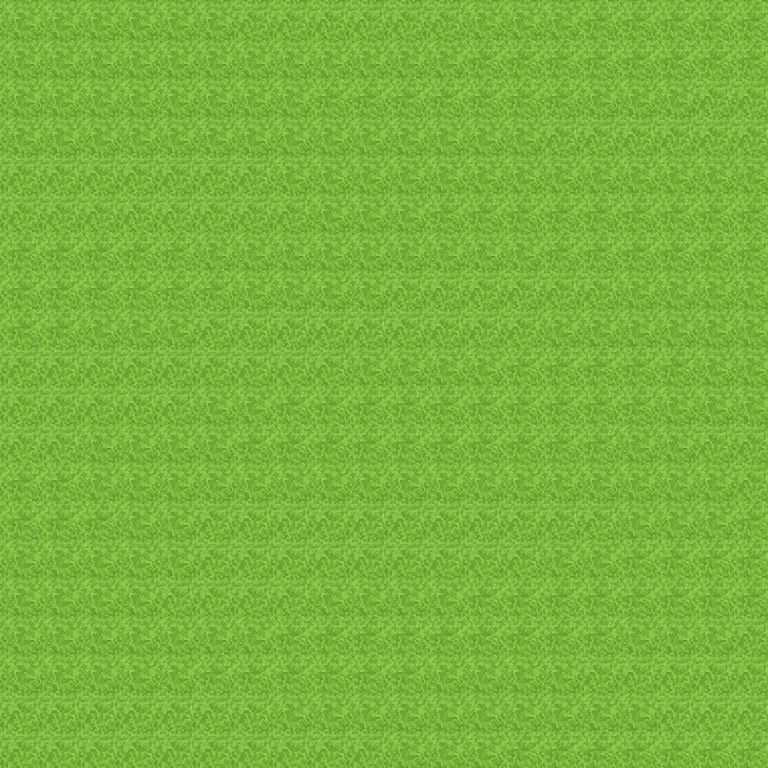
Give the GLSL for this texture, as a WebGL 2 fragment shader.

```glsl
#version 300 es
precision highp float;
// Mown grass: a 20 by 20 repeat of tiny blades in close greens.
// Each blade is a stretched, turned cell of wrapped cellular noise; layered
// sines choose the tile variant, which changes only some of the blades.
uniform vec2 u_resolution;
out vec4 fragColor;

const float REPEATS = 20.0;
const vec2 BLADES = vec2(19.0, 18.0);  // blade cells per tile

// Three random values per blade cell and tile variant
vec3 hash3(vec2 cell, float variant) {
  uvec3 n = uvec3(cell.x, cell.y, variant) * 1664525u + 10139u;
  n.x += n.y * n.z;
  n.y += n.z * n.x;
  n.z += n.x * n.y;
  n ^= n >> 16;
  n.x += n.y * n.z;
  n.y += n.z * n.x;
  n.z += n.x * n.y;
  return vec3(n >> 8) / 16777216.0;
}

// Broad patches, wider than high, that share one tile variant
float tileVariant(vec2 tile) {
  float drift = sin(tile.x * 0.31 + 1.7 * sin(tile.y * 0.9))
              + sin(tile.y * 1.3 - tile.x * 0.17 + 2.0);
  return 1.0 + floor(clamp(drift * 0.8 + 1.5, 0.0, 2.0));
}

// Most blades are common to all tiles, the rest follow the variant
vec3 bladeRandom(vec2 cell) {
  vec2 wrapped = mod(cell, BLADES);
  vec3 common_ = hash3(wrapped, 7.0);
  bool varies = fract(common_.x * 13.0 + common_.y * 5.0) < 0.35;
  return varies ? hash3(wrapped, tileVariant(floor(cell / BLADES))) : common_;
}

// Tone in x and cool tint in y of the blade nearest to a point
vec2 nearestBlade(vec2 uv) {
  vec2 p = uv * REPEATS * BLADES;
  vec2 home = floor(p);
  float nearest = 1e3;
  vec2 blade = vec2(0.5);
  for (int j = -1; j <= 1; j++) {
    for (int i = -1; i <= 1; i++) {
      vec2 cell = home + vec2(i, j);
      vec3 rnd = bladeRandom(cell);
      vec2 d = p - cell - 0.15 - 0.7 * rnd.xy;
      // Blades lie at slopes from level to steep, either way
      float angle = (rnd.z - 0.5) * 2.6;
      vec2 along = vec2(cos(angle), sin(angle));
      vec2 q = vec2(dot(d, along) * 0.75, (d.y * along.x - d.x * along.y) * 1.3);
      float dist = dot(q, q);
      if (dist < nearest) {
        nearest = dist;
        // Darker towards the gaps between blades
        blade = vec2(fract(rnd.z * 7.0 + rnd.x) - 0.2 * (dist - 0.2), rnd.y);
      }
    }
  }
  return blade;
}

vec3 grassColor(vec2 uv) {
  vec2 blade = nearestBlade(uv);
  // Soft light and dark rows, once per repeat
  float row = cos(6.2832 * (uv.y * REPEATS - 0.73));
  float tone = blade.x + 0.06 * row;
  vec3 color = mix(vec3(0.380, 0.608, 0.145), vec3(0.580, 0.812, 0.325), tone);
  // A few cooler, greyer blades
  return color + vec3(0.005, -0.01, 0.035) * smoothstep(0.7, 0.9, blade.y);
}

void main() {
  // Average a small grid of samples to smooth the blade edges
  vec3 sum = vec3(0.0);
  for (int j = 0; j < 2; j++) {
    for (int i = 0; i < 2; i++) {
      vec2 offset = vec2(i, j) * 0.5 - 0.25;
      sum += grassColor((gl_FragCoord.xy + offset) / u_resolution);
    }
  }
  fragColor = vec4(sum / 4.0, 1.0);
}
```
